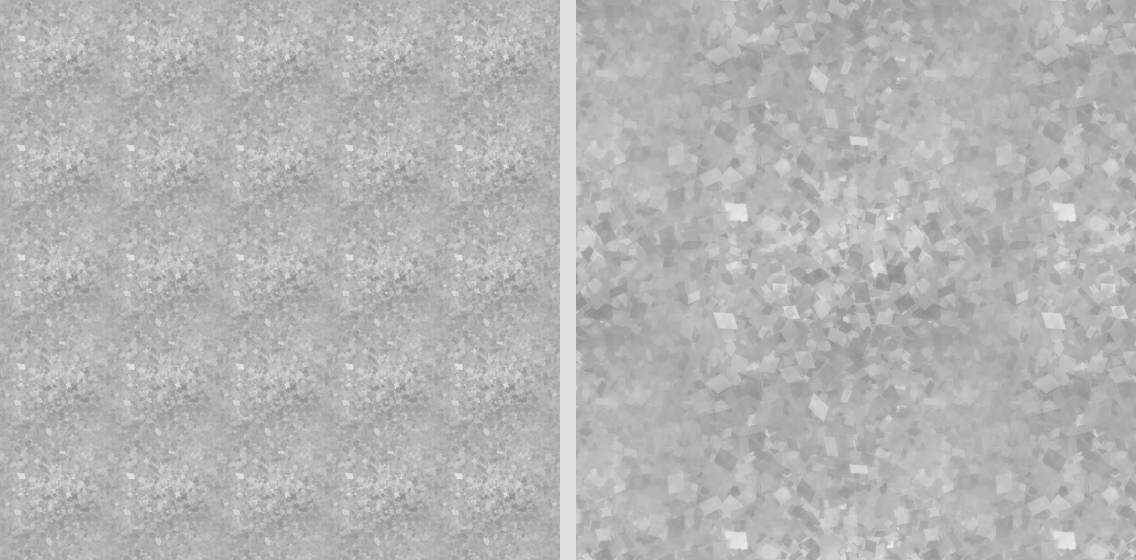
Left, the full canvas; right, a detail of the centre.
Write a Shadertoy shader that draws this texture.

```glsl
#define REPEATS 5.12
#define BASE_TONE 0.694
#define FLAKE_CONTRAST 0.125
#define FLAKE_OPACITY 0.62
#define BRIGHT_SHARE 0.06
#define BRIGHT_GAIN 0.13
#define CLOUD_CONTRAST 0.05
#define GRAIN 0.025
#define COARSE_CELLS 16.0
#define CELL_STEP 8.0
#define LAYERS 3

float hash(vec2 p) {
    return fract(sin(dot(p, vec2(127.1, 311.7))) * 43758.5453);
}

// Value noise that wraps once per tile
float tileNoise(vec2 t, float cells) {
    vec2 p = t * cells, id = floor(p), f = fract(p);
    f = f * f * (3.0 - 2.0 * f);
    float a = hash(mod(id, cells) + cells);
    float b = hash(mod(id + vec2(1, 0), cells) + cells);
    float c = hash(mod(id + vec2(0, 1), cells) + cells);
    float d = hash(mod(id + vec2(1, 1), cells) + cells);
    return mix(mix(a, b, f.x), mix(c, d, f.x), f.y);
}

// Soft elliptical stain that wraps at the tile border
float stain(vec2 t, vec2 centre, vec2 radius) {
    vec2 d = (fract(t - centre + 0.5) - 0.5) / radius;
    return exp(-dot(d, d));
}

float boxDistance(vec2 p, vec2 halfSize) {
    vec2 d = abs(p) - halfSize;
    return length(max(d, 0.0)) + min(max(d.x, d.y), 0.0);
}

// Paints one layer of overlapping, rotated mineral flakes
float paintFlakes(float tone, vec2 t, float cells, float contrast, float pixel) {
    vec2 p = t * cells, id = floor(p);
    float soft = 0.5 * pixel * cells + 0.02;
    for (int y = -1; y <= 1; y++)
    for (int x = -1; x <= 1; x++) {
        vec2 cell = id + vec2(x, y);
        vec2 seed = mod(cell, cells) + cells * 1.37;
        vec2 jitter = vec2(hash(seed + 3.1), hash(seed + 7.7));
        float angle = 6.2832 * hash(seed + 11.3);
        float c = cos(angle), s = sin(angle);
        vec2 q = mat2(c, -s, s, c) * (p - cell - jitter);
        q.x += q.y * (hash(seed + 23.9) - 0.5);
        vec2 halfSize = 0.18 + 0.34 * vec2(hash(seed + 13.7), hash(seed + 17.1));
        float cover = 1.0 - smoothstep(-soft, soft, boxDistance(q, halfSize));
        float shade = (2.0 * hash(seed + 19.3) - 1.0) * FLAKE_CONTRAST;
        shade += BRIGHT_GAIN * step(1.0 - BRIGHT_SHARE, hash(seed + 29.5));
        tone = mix(tone, BASE_TONE + shade * contrast, cover * FLAKE_OPACITY);
    }
    return tone;
}

void mainImage(out vec4 fragColor, in vec2 fragCoord) {
    // Tiles are anchored at the top left corner
    float pixel = REPEATS / iResolution.y;
    vec2 t = vec2(fragCoord.x, iResolution.y - fragCoord.y) * pixel;

    // Broad light and dark patches
    float light = stain(t, vec2(0.36, 0.46), vec2(0.22, 0.18))
                + stain(t, vec2(0.70, 0.42), vec2(0.20, 0.20));
    float dark = stain(t, vec2(0.22, 0.88), vec2(0.16, 0.07))
               + stain(t, vec2(0.56, 0.85), vec2(0.16, 0.10))
               + stain(t, vec2(0.80, 0.66), vec2(0.14, 0.09))
               + stain(t, vec2(0.07, 0.12), vec2(0.06, 0.16));
    float cloud = 0.5 * (light - dark) + tileNoise(t, 5.0) - 0.5
                + 0.6 * (tileNoise(t, 11.0) - 0.5);

    // Flakes stand out most in the middle and fade toward calm patches
    float calm = stain(t, vec2(0.90, 0.02), vec2(0.20, 0.24))
               + stain(t, vec2(0.92, 0.70), vec2(0.16, 0.16));
    float contrast = 0.75 + 0.5 * tileNoise(t, 4.0) + 0.25 * light - 0.4 * calm;

    float tone = BASE_TONE;
    for (int i = 0; i < LAYERS; i++) {
        float cells = COARSE_CELLS + CELL_STEP * float(LAYERS - 1 - i);
        tone = paintFlakes(tone, t, cells, contrast, pixel);
    }

    // Fine grain over the flakes
    tone += CLOUD_CONTRAST * cloud;
    tone += GRAIN * (tileNoise(t, 64.0) + tileNoise(t, 40.0) - 1.0);
    fragColor = vec4(vec3(clamp(tone, 0.0, 1.0)), 1.0);
}
```
